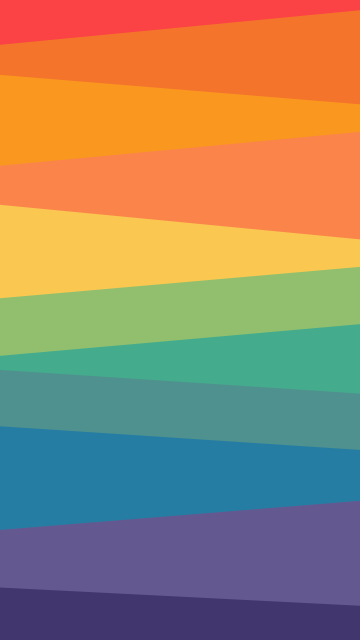
This background is drawn by a Shadertoy shader. Its source:

```glsl
// Draws a stack of flat rainbow bands divided by gently tilted straight edges.

const int EDGE_COUNT = 10;
const float EDGE_SOFTNESS = 1.0; // blend width in output samples

// Edge heights at the left and right sides, from top to bottom.
const vec2 EDGES[EDGE_COUNT] = vec2[](
    vec2(0.930, 0.984),
    vec2(0.883, 0.837),
    vec2(0.741, 0.794),
    vec2(0.680, 0.626),
    vec2(0.534, 0.583),
    vec2(0.444, 0.4935),
    vec2(0.422, 0.385),
    vec2(0.334, 0.297),
    vec2(0.172, 0.2175),
    vec2(0.082, 0.0535)
);

const vec3 RED = vec3(0.984, 0.259, 0.271);

// Colour lying below each edge.
const vec3 BAND_COLORS[EDGE_COUNT] = vec3[](
    vec3(0.957, 0.455, 0.169), // burnt orange
    vec3(0.980, 0.592, 0.118), // amber
    vec3(0.980, 0.518, 0.290), // coral
    vec3(0.980, 0.780, 0.314), // yellow
    vec3(0.569, 0.749, 0.431), // leaf green
    vec3(0.267, 0.671, 0.549), // jade
    vec3(0.310, 0.569, 0.557), // grey teal
    vec3(0.149, 0.490, 0.639), // blue
    vec3(0.392, 0.345, 0.569), // violet
    vec3(0.259, 0.212, 0.431)  // deep purple
);

// Coverage of the region below a line joining the two side heights.
float belowEdge(vec2 uv, vec2 heights) {
    float aspect = iResolution.x / iResolution.y;
    float slope = (heights.y - heights.x) / aspect;
    float lineHeight = mix(heights.x, heights.y, uv.x);
    float signedDistance = (lineHeight - uv.y) / sqrt(1.0 + slope * slope);
    float blendWidth = EDGE_SOFTNESS / iResolution.y;
    return clamp(0.5 + signedDistance / blendWidth, 0.0, 1.0);
}

void mainImage(out vec4 fragColor, in vec2 fragCoord) {
    vec2 uv = fragCoord / iResolution.xy;

    // Each lower band covers the bands above it.
    vec3 color = RED;
    for (int i = 0; i < EDGE_COUNT; i++) {
        color = mix(color, BAND_COLORS[i], belowEdge(uv, EDGES[i]));
    }

    fragColor = vec4(color, 1.0);
}
```
